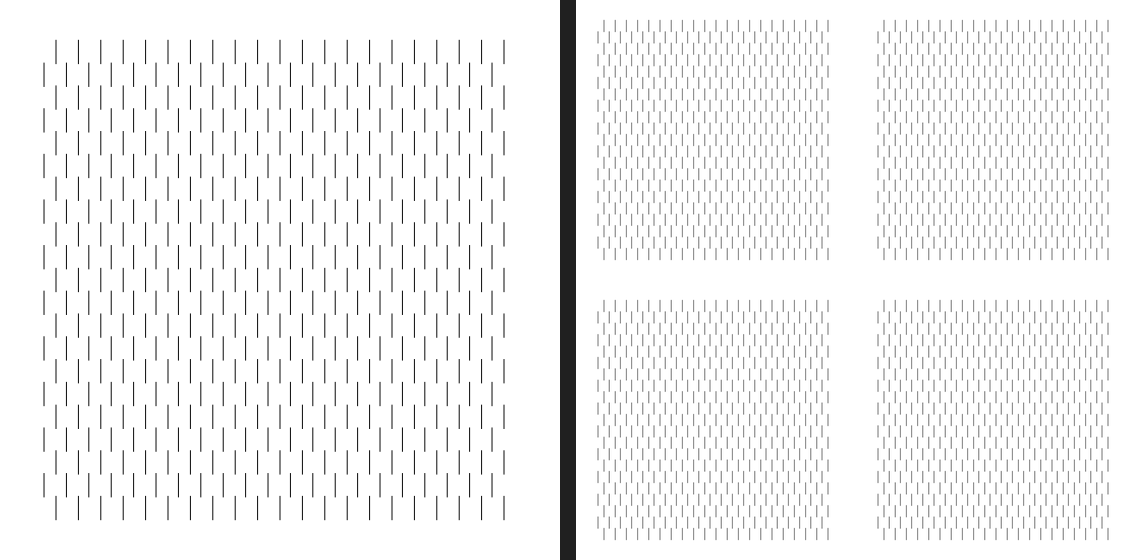
Left, the tile; right, the same tile 2 across and 2 down.
Reproduce this pattern procedurally as a WebGL 1 fragment shader.

```glsl
precision highp float;

uniform vec2 u_resolution;

// Pixel coverage of a grid of upright dashes; cells run from first to last around centre.
float dashGrid(vec2 p, vec2 centre, vec2 first, vec2 last) {
  vec2 pitch = vec2(0.04, 0.08144);
  vec2 halfSize = vec2(0.00086, 0.0217);
  vec2 pixel = 1.0 / u_resolution;

  vec2 q = p - centre;
  vec2 cell = clamp(floor(q / pitch + 0.5), first, last);
  vec2 offset = abs(q - cell * pitch);

  // Exact box filter, also for dashes thinner than a pixel
  vec2 cover = clamp((halfSize - offset) / pixel + 0.5, vec2(0.0), min(vec2(1.0), 2.0 * halfSize / pixel));
  return cover.x * cover.y;
}

void main() {
  vec2 uv = gl_FragCoord.xy / u_resolution;

  // Two interleaved sets of rows, inside a blank margin that wraps cleanly
  float mainRows = dashGrid(uv, vec2(0.5), vec2(-10.0, -5.0), vec2(10.0, 5.0));
  float betweenRows = dashGrid(uv, vec2(0.4786, 0.54072), vec2(-10.0, -5.0), vec2(10.0, 4.0));

  float ink = max(mainRows, betweenRows);
  gl_FragColor = vec4(vec3(1.0 - ink), 1.0);
}
```
